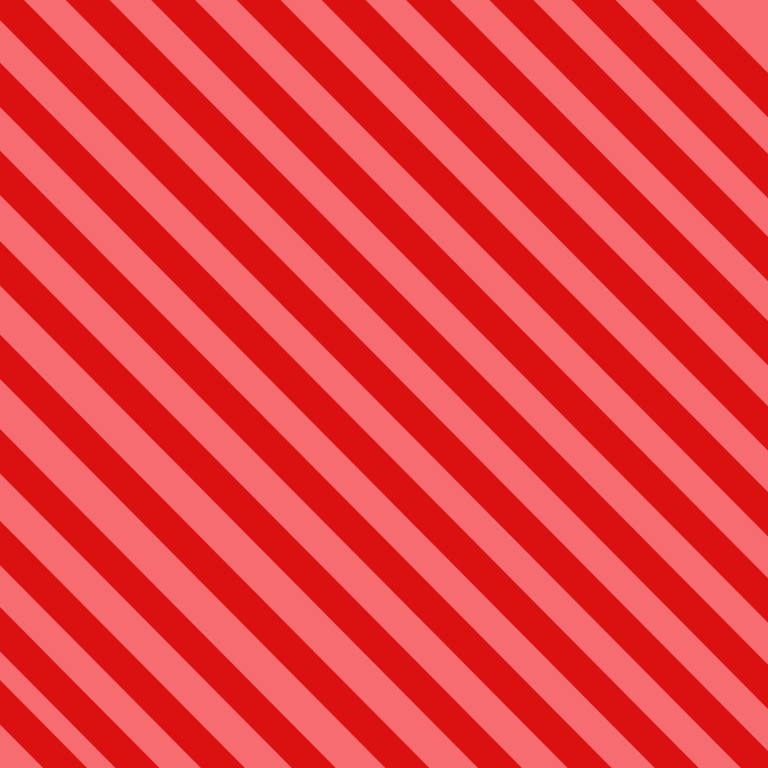
Write a Shadertoy shader that draws this pattern.

```glsl
// Draws slanted red bands of equal width on pink, with uneven gaps between them.

// Centre of a band along the slant axis; index 0 is nearest the lower left.
float bandCentre(float index) {
    float n = index - 8.0;
    float edge = n * n / 64.0;
    float squeeze = 0.0171 * edge * edge;                             // tighter toward both corners
    float drift = 0.0254 * sqrt(index) * exp(-pow(index, 2.5) / 28.0); // wider lower left gaps
    return 0.1125 * n + 0.0027 - squeeze - drift;
}

void mainImage(out vec4 fragColor, in vec2 fragCoord) {
    vec2 uv = fragCoord / iResolution.y;
    vec2 slant = vec2(1.0095, 1.0);
    float along = dot(uv, slant) - 1.0;

    // Distance to the nearest band centre
    float nearest = 1.0;
    for (int i = 0; i < 17; i++) {
        nearest = min(nearest, abs(along - bandCentre(float(i))));
    }

    // Signed distance across the band edge, smoothed over about one pixel
    float edgeDistance = (nearest - 0.0289) / length(slant);
    float blur = 0.7 / iResolution.y;
    float gap = smoothstep(-blur, blur, edgeDistance);

    vec3 red = vec2(0.86, 0.065).xyy;
    vec3 pink = vec3(0.97, 0.425, 0.44);
    fragColor = vec4(mix(red, pink, gap), 1.0);
}
```
